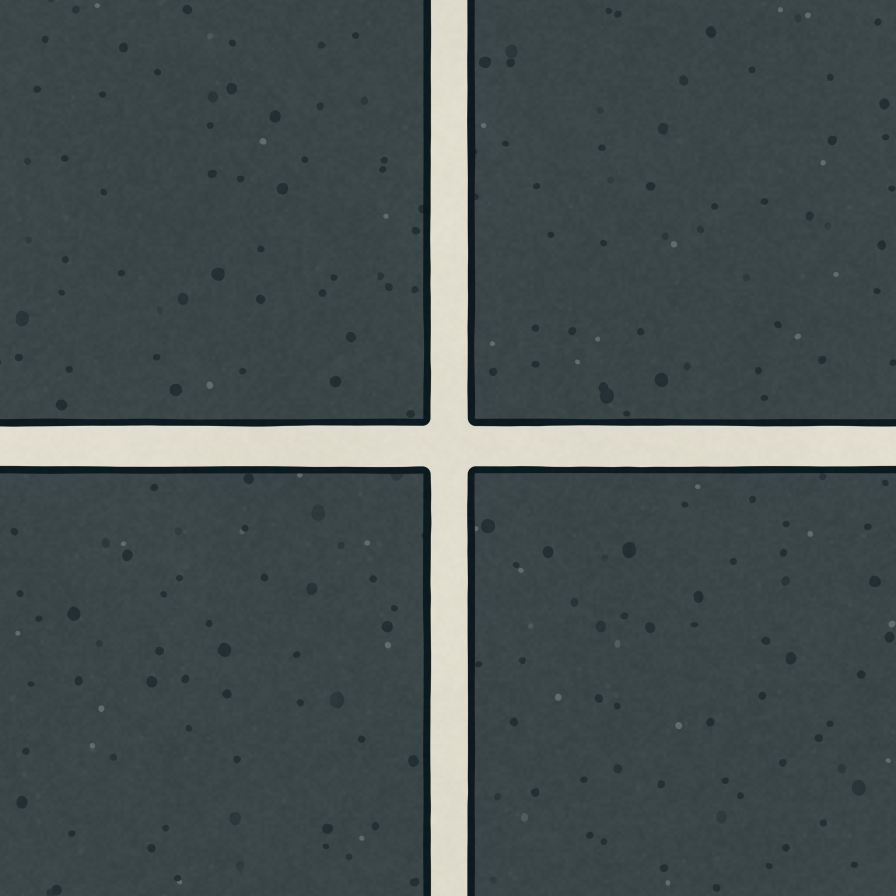
This pattern is drawn by a WebGL 2 fragment shader. Its source:

```glsl
#version 300 es
precision highp float;

uniform vec2 u_resolution;
out vec4 fragColor;

// Two random values in 0..1 for a lattice cell
vec2 hash2(vec2 cell, float seed) {
    uvec3 v = uvec3(uint(cell.x), uint(cell.y), uint(seed)) * 1664525u + 1013904223u;
    v.x += v.y * v.z; v.y += v.z * v.x; v.z += v.x * v.y;
    v ^= v >> 16u;
    v.x += v.y * v.z; v.y += v.z * v.x;
    return vec2(v.xy >> 8u) / 16777216.0;
}

// Value noise in -1..1 that wraps after the given number of cells
float noise(vec2 uv, vec2 cells, float seed) {
    vec2 p = uv * cells;
    vec2 i = floor(p), f = fract(p);
    f = f * f * (3.0 - 2.0 * f);
    float a = hash2(mod(i, cells), seed).x;
    float b = hash2(mod(i + vec2(1, 0), cells), seed).x;
    float c = hash2(mod(i + vec2(0, 1), cells), seed).x;
    float d = hash2(mod(i + 1.0, cells), seed).x;
    return mix(mix(a, b, f.x), mix(c, d, f.x), f.y) * 2.0 - 1.0;
}

// Scattered round flecks, one possible fleck per wrapped cell
float flecks(vec2 uv, float cells, float chance, vec2 radii, float seed, float soft) {
    vec2 p = uv * cells;
    float cover = 0.0;
    for (int y = -1; y <= 1; y++) {
        for (int x = -1; x <= 1; x++) {
            vec2 cell = floor(p) + vec2(x, y);
            vec2 id = mod(cell, cells);
            vec2 pick = hash2(id, seed + 1.0);
            vec2 look = hash2(id, seed + 2.0);
            vec2 offset = (p - cell - hash2(id, seed)) / cells;
            offset *= 1.0 + 0.2 * (vec2(look.x, look.y) - 0.5);
            float radius = mix(radii.x, radii.y, pow(look.x, 4.0));
            float fleck = 1.0 - smoothstep(-soft, soft, length(offset) - radius);
            float strength = mix(0.45, 1.0, smoothstep(0.0, 0.35, look.y));
            cover = max(cover, fleck * strength * step(pick.x, chance));
        }
    }
    return cover;
}

float roundedBox(vec2 p, vec2 halfSize, float radius) {
    vec2 q = abs(p) - halfSize + radius;
    return length(max(q, 0.0)) + min(max(q.x, q.y), 0.0) - radius;
}

void main() {
    vec2 uv = gl_FragCoord.xy / u_resolution;
    float pixel = 1.0 / min(u_resolution.x, u_resolution.y);

    // Fine paper grain and broad mottling
    float grain = noise(uv, vec2(256), 1.0) + 0.7 * noise(uv, vec2(120), 2.0);
    float mottle = noise(uv, vec2(6), 3.0) + 0.6 * noise(uv, vec2(24), 4.0);

    // Speckled slate
    vec3 slate = vec3(0.23, 0.275, 0.28) + 0.011 * grain + 0.004 * mottle;
    float edge = max(0.0008, 0.6 * pixel);
    float wobble = 0.0006 * noise(uv, vec2(150), 5.0);
    vec2 fleckUv = uv + wobble;
    float dust = flecks(uv, 44.0, 0.35, vec2(0.001, 0.0035), 10.0, 0.002);
    float pale = flecks(fleckUv, 9.0, 0.6, vec2(0.0028, 0.0045), 20.0, edge);
    float dark = flecks(fleckUv, 16.0, 0.9, vec2(0.0037, 0.0088), 30.0, edge);
    slate = mix(slate, vec3(0.32, 0.37, 0.36), 0.3 * dust);
    slate = mix(slate, vec3(0.42, 0.46, 0.46), 0.8 * pale);
    slate = mix(slate, vec3(0.13, 0.18, 0.195) + 0.006 * grain, 0.92 * dark);

    // One tile wraps around the canvas, leaving a cross of grout
    vec2 p = fract(uv - vec2(0.5013, 0.502)) - 0.5;
    float tile = roundedBox(p, vec2(0.4792, 0.4775), 0.009);
    float outer = tile + 0.0009 * noise(uv, vec2(14), 40.0) + 0.0003 * noise(uv, vec2(60), 41.0);
    float inner = tile + 0.0078 + 0.0007 * noise(uv, vec2(18), 42.0);

    // Ink outline and grout
    vec3 ink = vec3(0.045, 0.105, 0.125) + 0.006 * grain;
    vec3 grout = vec3(0.88, 0.865, 0.805) + 0.007 * grain + 0.008 * mottle;
    vec3 color = mix(slate, ink, smoothstep(-edge, edge, inner));
    color = mix(color, grout, smoothstep(-edge, edge, outer));

    fragColor = vec4(color, 1.0);
}
```
